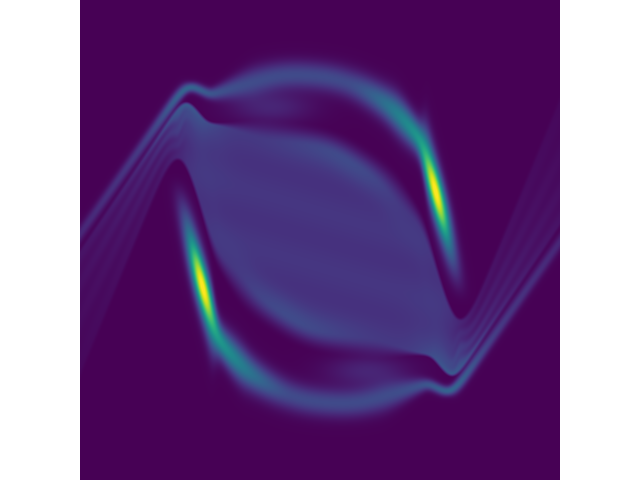
This background is drawn by a Shadertoy shader. Its source:

```glsl
// A swirling density disc with two bright crescents and two folded tails,
// point symmetric about its centre. Smoothly bent lines give the edges and
// ridges; their distances build one density, coloured by a polynomial ramp.

#define CENTRE vec2(-0.0035, 0.0035)
#define BODY_LEVEL 0.145
#define RIDGE_LEVEL 0.22
#define CORE_LEVEL 0.55
#define CORE_HEIGHT 0.2
#define TAIL_START 0.55
#define BODY_TAIL_FADE 3.0
#define RIDGE_TAIL_FADE 1.6
#define STREAK_LEVEL 0.008

// Each bend is (position, change of slope, softness).
const vec3 EDGE_BENDS[6] = vec3[6](
    vec3(-0.577, -6.08, 0.0277), vec3(-0.434, 2.36, 0.015),
    vec3(-0.28, 0.6, 0.03), vec3(-0.06, 0.6, 0.05),
    vec3(0.47, -1.3, 0.012), vec3(0.555, 2.87, 0.018));
const vec3 RIDGE_BENDS[6] = vec3[6](
    vec3(-0.549, -2.02, 0.02), vec3(-0.455, 0.92, 0.012),
    vec3(-0.16, -0.4, 0.05), vec3(0.11, -0.54, 0.05),
    vec3(0.31, -0.53, 0.03), vec3(0.437, -3.05, 0.012));

float bell(float x) { return exp(-x * x); }

// Approximate signed distance above a line bent softly at six places.
float bentLine(vec2 p, float startY, float slope, vec3 bends[6]) {
    float y = startY + slope * (p.x + 1.0);
    for (int i = 0; i < 6; i++) {
        vec3 b = bends[i];
        float z = (p.x - b.x) / b.z;
        y += b.y * b.z * (max(z, 0.0) + log(1.0 + exp(-abs(z))));
        slope += b.y / (1.0 + exp(clamp(-z, -60.0, 60.0)));
    }
    return (p.y - y) / sqrt(1.0 + slope * slope);
}

float bodyEdge(vec2 p) { return bentLine(p, -0.577, 2.42, EDGE_BENDS); }

// The edge is soft beside the crescent and crisp along the folds.
float edgeMask(float d, float x) {
    float soft = smoothstep(-0.5, -0.3, x) * (1.0 - smoothstep(0.2, 0.45, x));
    float width = mix(0.009, 0.05, soft);
    return smoothstep(-width, width, d);
}

float edgeGlow(float d, float x) {
    return 0.07 * bell((d - 0.045) / 0.065) * bell((x + 0.1) / 0.24);
}

// Outer ridge, its bright core and the haze just inside it.
float outerRidge(vec2 p) {
    float d = bentLine(p, 0.016, 1.42, RIDGE_BENDS);
    float width = mix(0.02, 0.056, smoothstep(-0.5, -0.25, p.x))
                - 0.024 * smoothstep(0.3, 0.48, p.x);
    float level = RIDGE_LEVEL * exp(RIDGE_TAIL_FADE * min(p.x + TAIL_START, 0.0));
    level += 0.1 * bell((p.x + 0.56) / 0.11);
    level += 0.25 * smoothstep(0.1, 0.42, p.x);
    level += CORE_LEVEL * bell((p.y - CORE_HEIGHT) / 0.15) * step(0.0, p.x);
    level *= max(smoothstep(-0.28, 0.1, p.y), step(p.x, 0.0));
    float haze = 0.1 * bell((p.x + 0.2) / 0.17) * bell((p.y - 0.55) / 0.065);
    return level * bell(d / width) + haze;
}

// Disc between the two mirrored edges, thinning into streaked tails.
float body(vec2 p) {
    float low = bodyEdge(p);
    float high = bodyEdge(-p);
    float mask = edgeMask(low, p.x) * edgeMask(high, -p.x);
    float across = clamp(low / max(low + high, 0.001), 0.0, 1.0);
    across = p.x < 0.0 ? across : 1.0 - across;
    float side = abs(p.x);
    float tail = smoothstep(0.5, 0.68, side);

    float level = BODY_LEVEL + edgeGlow(low, p.x) + edgeGlow(high, -p.x);
    level -= STREAK_LEVEL * cos(27.0 * (p.y + 0.3 * p.x)) * (1.0 - tail);
    level += 0.13 * bell((side - TAIL_START) / 0.12) * across * across;
    level *= exp(-BODY_TAIL_FADE * max(side - TAIL_START, 0.0));
    level *= mix(1.0, mix(0.4, 1.1, across) * (1.0 + 0.2 * sin(22.0 * across)), tail);
    return level * mask;
}

// Violet, blue, green, yellow.
vec3 densityColour(float t) {
    vec3 c = vec3(-5.4355, 4.6459, 26.3124);
    c = c * t + vec3(4.7764, -13.7451, -65.353);
    c = c * t + vec3(6.2283, 14.1799, 56.6906);
    c = c * t + vec3(-4.6342, -5.7991, -19.3324);
    c = c * t + vec3(-0.3309, 0.2148, 0.0951);
    c = c * t + vec3(0.1051, 1.4046, 1.3846);
    return c * t + vec3(0.2777, 0.0054, 0.3341);
}

void mainImage(out vec4 fragColor, in vec2 fragCoord) {
    vec2 uv = (2.0 * fragCoord - iResolution.xy) / iResolution.y;
    vec2 p = uv - CENTRE;
    float density = body(p) + outerRidge(p) + outerRidge(-p);
    vec3 colour = densityColour(clamp(density, 0.0, 1.0));

    // White margins beside the square panel.
    float pixel = 1.0 / iResolution.y;
    float margin = smoothstep(-pixel, pixel, abs(uv.x) - 1.0);
    fragColor = vec4(mix(colour, vec3(1.0), margin), 1.0);
}
```
